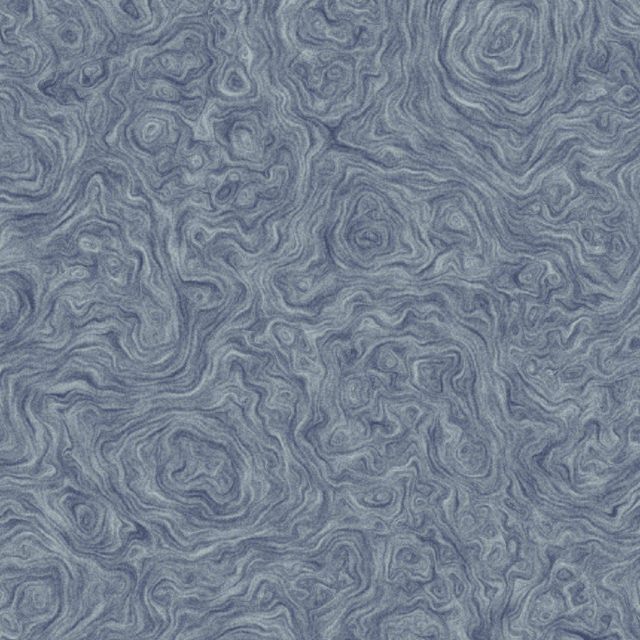
This texture is drawn by a WebGL 1 fragment shader. Its source:

```glsl
#ifdef GL_FRAGMENT_PRECISION_HIGH
precision highp float;
#else
precision mediump float;
#endif
uniform vec2 u_resolution;

float hash(vec2 p) {
  vec3 q = fract(p.xyx * 0.1031);
  q += dot(q, q.yzx + 33.33);
  return fract((q.x + q.y) * q.z);
}

vec2 randomSlope(vec2 p) {
  vec3 q = fract(p.xyx * vec3(0.1031, 0.1030, 0.0973));
  q += dot(q, q.yzx + 33.33);
  return 2.0 * fract((q.xx + q.yz) * q.zy) - 1.0;
}

float valueNoise(vec2 p) {
  vec2 i = floor(p), f = fract(p);
  f = f * f * (3.0 - 2.0 * f);
  vec2 e = vec2(1.0, 0.0);
  return mix(mix(hash(i), hash(i + e.xy), f.x),
             mix(hash(i + e.yx), hash(i + e.xx), f.x), f.y);
}

// Analytic derivative of gradient noise
vec2 noiseSlope(vec2 p) {
  vec2 i = floor(p), f = fract(p);
  vec2 u = f * f * f * (f * (f * 6.0 - 15.0) + 10.0);
  vec2 du = 30.0 * f * f * (f * (f - 2.0) + 1.0);
  vec2 e = vec2(1.0, 0.0);
  vec2 ga = randomSlope(i), gb = randomSlope(i + e.xy);
  vec2 gc = randomSlope(i + e.yx), gd = randomSlope(i + e.xx);
  float a = dot(ga, f), b = dot(gb, f - e.xy);
  float c = dot(gc, f - e.yx), d = dot(gd, f - e.xx);
  return mix(mix(ga, gb, u.x), mix(gc, gd, u.x), u.y)
       + du * (u.yx * (a - b - c + d) + vec2(b, c) - a);
}

// Unit direction of a turbulent, swirling flow
vec2 flowDirection(vec2 p) {
  mat2 octave = 2.3 * mat2(0.8, 0.6, -0.6, 0.8);
  vec2 slope = vec2(0.0);
  float amplitude = 1.0;
  for (int i = 0; i < 5; i++) {
    slope += amplitude * noiseSlope(octave * p + 17.3 * float(i + 1)) * octave;
    octave = octave * (2.0 * mat2(0.8, 0.6, -0.6, 0.8));
    amplitude *= 0.43;
  }
  return vec2(slope.y, -slope.x) / max(length(slope), 0.0001);
}

// Fine noise averaged along the flow line through the start point
float streaks(vec2 start) {
  float sum = 0.0, total = 0.0;
  for (int side = 0; side < 2; side++) {
    vec2 p = start;
    float stride = side == 0 ? 0.0026 : -0.0026;
    for (int i = 0; i < 13; i++) {
      float weight = 1.0 - float(i) / 13.0;
      sum += weight * valueNoise(p * 245.0 + 40.0);
      total += weight;
      p += stride * flowDirection(p);
    }
  }
  return sum / total - 0.5;
}

void main() {
  vec2 uv = gl_FragCoord.xy / u_resolution.y;
  float grain = valueNoise(uv * 430.0 + 500.0) - 0.5;
  float tone = 0.5 + 3.3 * streaks(uv) + 0.42 * grain;

  vec3 deepBlue = vec3(0.35, 0.385, 0.48);
  vec3 paleGrey = vec3(0.58, 0.63, 0.66);
  vec3 color = mix(deepBlue, paleGrey, clamp(tone, -0.35, 1.35));
  gl_FragColor = vec4(color, 1.0);
}
```
